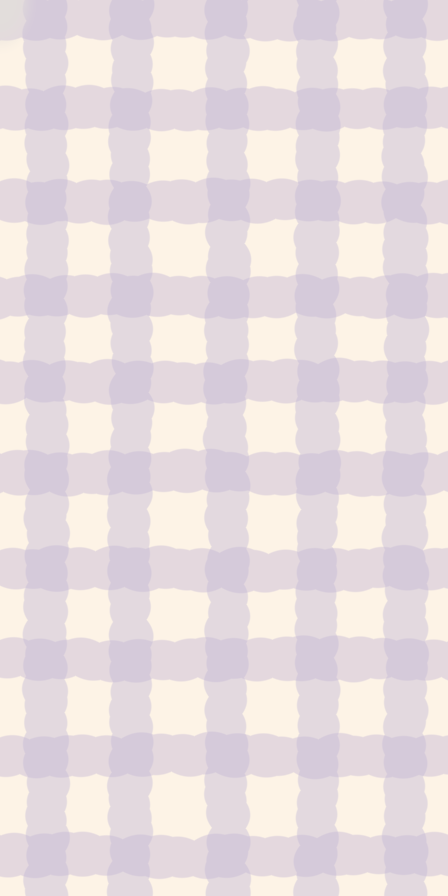
A Shadertoy shader for this pattern:

```glsl
float hash(vec2 p) {
    return fract(sin(dot(p, vec2(127.1, 311.7))) * 43758.5453);
}

// Rounded bumps meeting in small cusps along a painted edge
float scallop(float t, float seed) {
    float cell = floor(t);
    float bump = -1.0;
    for (int k = -1; k <= 1; k++) {
        float id = cell + float(k);
        float center = id + 0.5 + 0.6 * (hash(vec2(id, seed)) - 0.5);
        float height = 0.009 * hash(vec2(id, seed + 37.0));
        bump = max(bump, height - 0.02 * (t - center) * (t - center));
    }
    return bump;
}

// Coverage of one hand-painted band; the two sides wobble independently
float band(float across, float along, float lobeLength, float seed) {
    across += 0.002 * sin(along * 9.0 + seed * 2.4);
    float side = across < 0.0 ? 0.0 : 1.0;
    float halfWidth = 0.0435 + scallop(along / lobeLength, seed * 2.0 + side);
    float aa = 1.0 / iResolution.x;
    return smoothstep(-aa, aa, halfWidth - abs(across));
}

void mainImage(out vec4 fragColor, in vec2 fragCoord) {
    // Canvas widths, measured from the upper left
    vec2 p = vec2(fragCoord.x, iResolution.y - fragCoord.y) / iResolution.x;

    // Uneven spacing of five columns and ten rows
    float column = round((p.x - 0.095) / 0.204);
    float columnX = 0.095 + 0.204 * column + 0.008 * sin(2.5 * column + 1.8);
    float row = round((p.y - 0.028) / 0.2077);
    float rowY = 0.028 + 0.2077 * row
               - 0.010 * cos(0.7 * (row - 5.8)) + 0.006 * cos(2.1 * row);

    float vertical = band(p.x - columnX, p.y, 0.042, column + 3.0);
    float horizontal = band(p.y - rowY, p.x, 0.055, row + 20.0);

    // Translucent washes over cream
    vec3 color = vec3(0.992, 0.953, 0.902);
    color = mix(color, vec3(0.755, 0.720, 0.838), 0.43 * vertical);
    color = mix(color, vec3(0.762, 0.708, 0.830), 0.43 * horizontal);

    // Faded grey corner
    float fade = 1.0 - smoothstep(0.03, 0.09, length(p * vec2(1.0, 0.7)));
    color = mix(color, vec3(0.885, 0.870, 0.855), 0.8 * fade);

    fragColor = vec4(color, 1.0);
}
```
